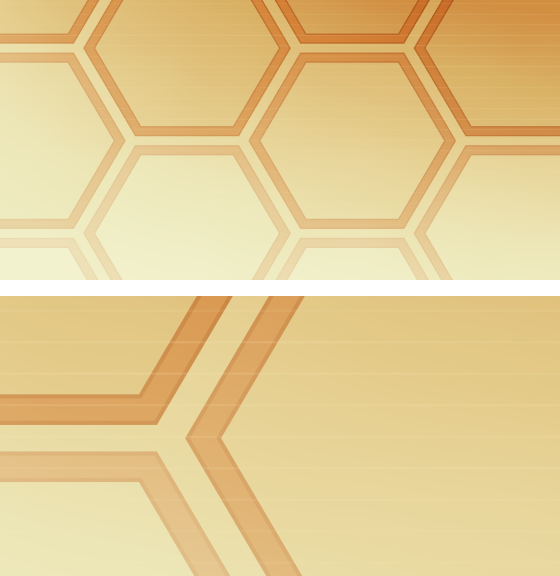
Top, the full canvas; bottom, a detail of the centre.
Give the GLSL for this background, as a WebGL 2 fragment shader.

```glsl
#version 300 es
precision highp float;
// Amber honeycomb: flat-topped hexagon frames on a staggered lattice over a
// cream-to-orange gradient. Each cell's tint and frame grow stronger towards
// the upper right, and thin pale lines cross the whole surface.

uniform vec2 u_resolution;
out vec4 fragColor;

// Lengths are fractions of the canvas height.
const vec2 LATTICE = vec2(1.180, 0.6615);      // period of one of two lattices
const vec2 CELL_ORIGIN = vec2(1.258, 0.4974);  // centre of one cell
const float CELL_RADIUS = 0.315;               // centre to flat side
const float CELL_STRETCH = 1.02;               // slight horizontal widening
const float FRAME_WIDTH = 0.0365;
const float RIM_WIDTH = 0.0050;
const float LINE_SPACING = 0.0375;
const float LINE_PHASE = 0.31;
const float LINE_WIDTH = 0.0026;
const float LINE_STRENGTH = 0.20;
const float MOTTLE = 0.025;

const vec3 FRAME_ORANGE = vec3(0.83, 0.46, 0.17);
const vec3 FRAME_BROWN = vec3(0.73, 0.35, 0.11);
const vec3 RIM_COLOR = vec3(0.58, 0.25, 0.06);
const vec3 LINE_COLOR = vec3(0.98, 0.93, 0.74);
const vec3 RAMP[6] = vec3[6](
    vec3(0.95, 0.95, 0.81), vec3(0.93, 0.91, 0.73), vec3(0.91, 0.84, 0.61),
    vec3(0.88, 0.76, 0.49), vec3(0.85, 0.69, 0.39), vec3(0.82, 0.56, 0.26));

float hash(vec2 p) {
    vec3 q = fract(vec3(p.xyx) * 0.1031);
    q += dot(q, q.yzx + 33.33);
    return fract((q.x + q.y) * q.z);
}

float valueNoise(vec2 p) {
    vec2 i = floor(p), f = fract(p);
    f = f * f * (3.0 - 2.0 * f);
    return mix(mix(hash(i), hash(i + vec2(1, 0)), f.x),
               mix(hash(i + vec2(0, 1)), hash(i + vec2(1, 1)), f.x), f.y);
}

vec3 amberRamp(float t) {
    float s = clamp(t, 0.0, 1.0) * 5.0;
    int i = min(int(s), 4);
    return mix(RAMP[i], RAMP[i + 1], s - float(i));
}

// Signed distance to a flat-topped hexagon, negative inside.
float hexDistance(vec2 p) {
    p = abs(p);
    p.x /= CELL_STRETCH;
    return max(p.y, dot(p, vec2(0.8660, 0.5))) - CELL_RADIUS;
}

vec2 wrapCentered(vec2 p) {
    return p - LATTICE * floor(p / LATTICE + 0.5);
}

// Smooth coverage of the region where d < 0.
float coverage(float d, float pixel) {
    return clamp(0.5 - d / pixel, 0.0, 1.0);
}

// Background warmth: 0 at the lower left, near 1 at the upper right.
float warmth(vec2 uv) {
    float rise = 0.30 + 0.42 * uv.x * (2.0 - uv.x);
    return 0.03 + 0.18 * uv.x + pow(uv.y, 1.2) * rise;
}

void main() {
    vec2 uv = gl_FragCoord.xy / u_resolution;
    vec2 p = gl_FragCoord.xy / u_resolution.y;
    float pixel = 1.0 / u_resolution.y;

    // Nearest cell from the two interleaved lattices.
    vec2 a = wrapCentered(p - CELL_ORIGIN);
    vec2 b = wrapCentered(p - CELL_ORIGIN - 0.5 * LATTICE);
    vec2 local = hexDistance(a) < hexDistance(b) ? a : b;
    float d = hexDistance(local);
    float cellHeight = clamp(p.y - local.y, 0.0, 1.0);

    // Gradient, with a tint inside each cell that depends on its height.
    float inside = coverage(d, pixel);
    float heat = warmth(uv) + MOTTLE * (valueNoise(p * 7.0) - 0.5);
    heat += inside * mix(-0.08, 0.16, cellHeight);
    heat = clamp(heat, 0.0, 1.0);
    vec3 color = amberRamp(heat);

    // Translucent frame with a darker rim along both edges.
    float frame = inside * coverage(-d - FRAME_WIDTH, pixel);
    float rimDistance = abs(abs(d + 0.5 * FRAME_WIDTH) - 0.5 * (FRAME_WIDTH - RIM_WIDTH));
    float rim = frame * coverage(rimDistance - 0.5 * RIM_WIDTH, pixel);
    vec3 frameColor = mix(FRAME_ORANGE, FRAME_BROWN, smoothstep(0.55, 1.0, uv.x) * uv.y);
    color = mix(color, frameColor, frame * (0.14 + 0.72 * pow(heat, 1.2)));
    color = mix(color, RIM_COLOR, rim * (0.04 + 0.46 * heat * heat));

    // Pale horizontal lines of uneven strength, fading into the cream.
    float row = p.y / LINE_SPACING - LINE_PHASE;
    float lineDistance = abs(row - floor(row + 0.5)) * LINE_SPACING;
    float line = coverage(lineDistance - 0.5 * LINE_WIDTH, pixel);
    float rowId = floor(row + 0.5);
    float wear = mix(0.5, 1.0, hash(vec2(rowId, 3.0)))
               * mix(0.6, 1.0, valueNoise(vec2(p.x * 3.0, rowId)));
    color = mix(color, LINE_COLOR, line * wear * LINE_STRENGTH * (0.4 + heat));

    fragColor = vec4(color, 1.0);
}
```
